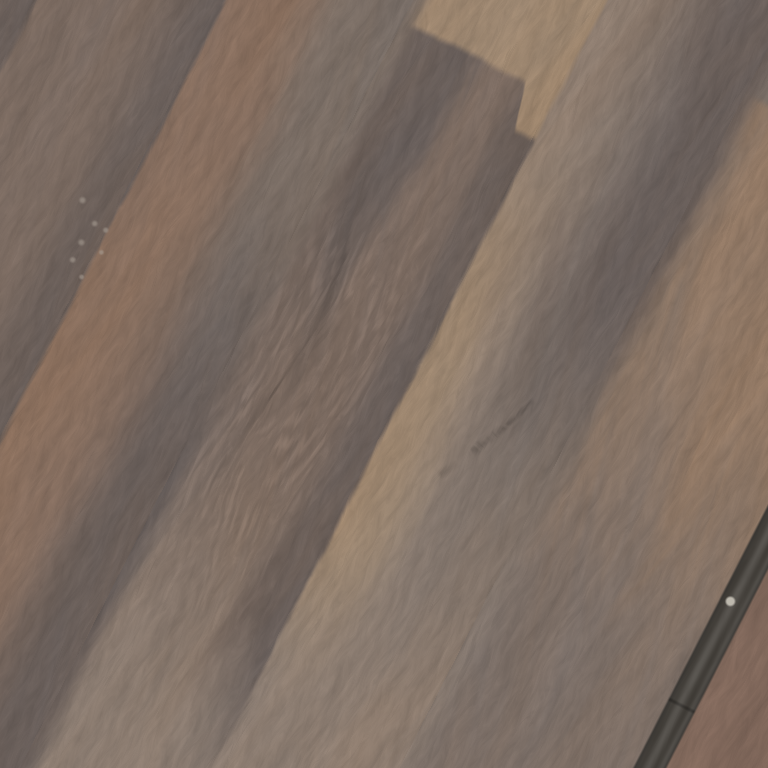
Give the GLSL for this texture, as a Shadertoy shader.

```glsl
// Diagonal brown and slate wood planks with fine grain, a dark metal trim strip and a few pale specks.

float hash(float n) {
    return fract(sin(n * 127.1) * 43758.5);
}

// Layered rotated sines, roughly -1 to 1
float waves(vec2 p) {
    float sum = 0.0, amp = 0.55;
    for (int i = 0; i < 5; i++) {
        p += 0.7 * sin(p.yx * 1.3 + float(i) * 2.1);
        sum += amp * sin(p.x) * cos(p.y * 0.8 + 1.0);
        p = mat2(0.8, 0.6, -0.6, 0.8) * p * 1.75 + 3.7;
        amp *= 0.62;
    }
    return sum;
}

float segmentDistance(vec2 p, vec2 a, vec2 b) {
    vec2 ab = b - a;
    return length(p - a - ab * clamp(dot(p - a, ab) / dot(ab, ab), 0.0, 1.0));
}

// Warm tone on the left of each plank, darker slate toward its right edge
vec3 plankColor(float row, float across, float along, float drift) {
    vec3 slate = vec3(0.415, 0.372, 0.352);
    vec3 taupe = vec3(0.475, 0.43, 0.4);
    vec3 beige = vec3(0.545, 0.485, 0.44);
    vec3 russet = vec3(0.535, 0.435, 0.37);
    vec3 honey = vec3(0.615, 0.525, 0.435);
    float x = across + 0.13 * drift;

    if (row < -1.5) return mix(vec3(0.485, 0.42, 0.38), slate, smoothstep(0.55, 0.95, x));
    if (row < -0.5) {
        vec3 shade = mix(slate, taupe, smoothstep(0.45, 0.95, along));
        return mix(russet, shade, smoothstep(0.3, 0.8, x));
    }
    if (row < 0.5) {
        vec3 heart = mix(beige, vec3(0.485, 0.42, 0.38), smoothstep(0.1, 0.6, along));
        float edges = smoothstep(0.68, 0.92, x) + smoothstep(0.3, 0.1, abs(x - 0.25)) * smoothstep(0.6, 0.95, along);
        vec3 wood = mix(heart, slate, min(edges, 1.0) * smoothstep(0.05, 0.35, along));
        float joint = along + 0.004 * drift + 0.06 * smoothstep(0.8, 0.9, across);
        return mix(wood, honey, smoothstep(1.100, 1.112, joint));
    }
    if (row < 1.5) {
        float glow = smoothstep(0.2, 0.5, along) * smoothstep(1.15, 0.75, along);
        vec3 body = mix(beige, mix(taupe, slate, smoothstep(0.6, 0.95, along)), smoothstep(0.25, 0.75, along));
        vec3 wood = mix(beige, body, smoothstep(0.2, 0.75, x));
        return mix(wood, honey, glow * smoothstep(0.5, 0.05, x));
    }
    vec3 wood = mix(vec3(0.49, 0.435, 0.4), vec3(0.565, 0.47, 0.395), smoothstep(0.45, 0.95, along + 0.1 * drift));
    wood = mix(wood, taupe, smoothstep(0.25, 0.0, x) * 0.5);
    return mix(wood, taupe, smoothstep(1.217, 1.231, along));
}

void mainImage(out vec4 fragColor, in vec2 fragCoord) {
    vec2 uv = fragCoord / iResolution.xy;
    float pixel = 1.0 / iResolution.y;

    // Plank axes: v runs across the boards, u along them
    float v = dot(uv, vec2(0.89, -0.456));
    float u = dot(uv, vec2(0.456, 0.89));
    float plank = (v - 0.023) / 0.22;
    float row = min(floor(plank), 2.0);
    float across = plank - row;
    float seed = hash(row + 9.0) * 20.0;

    // Broad streaks, fibres, hair-thin pores and cloudy mottling
    float drift = waves(vec2(v * 24.0, u * 5.0) + seed);
    float streak = waves(vec2(v * 60.0, u * 8.0) + seed);
    float fibre = waves(vec2(v * 170.0 + 2.0 * drift, u * 30.0) + seed);
    float hair = waves(vec2(v * 310.0 + 2.0 * streak, u * 75.0) + seed);
    float mottle = waves(uv * 45.0);

    // Board tones; how crisp each seam is depends on its row
    float tone = drift + 0.35 * streak;
    vec3 color = plankColor(row, across, u, tone);
    if (row > -2.5 && across < 0.5) {
        float soft = row == 0.0 || row == 2.0 ? 0.14 : 0.035;
        vec3 neighbor = plankColor(row - 1.0, across + 1.0, u, tone);
        color = mix(neighbor, color, smoothstep(0.0, soft, across + 0.01 * fibre));
    }
    color *= 1.0 + 0.035 * streak + 0.045 * fibre + 0.045 * hair + 0.015 * mottle;
    color *= 1.0 - 0.06 * smoothstep(0.3, 0.75, fibre) * smoothstep(-0.3, 0.4, streak);
    color += vec3(0.012, 0.002, -0.008) * drift;

    // Curved figure in the middle board, with broken lines
    float figureMask = smoothstep(0.42, 0.1, abs(u - 0.6)) * smoothstep(0.5, 0.25, abs(plank - 0.45));
    float bend = 0.018 * sin(u * 15.0 + 0.9) + 0.014 * drift;
    float rings = sin((v + bend) * 400.0 + 5.0 * streak) * smoothstep(-0.6, 0.5, mottle + fibre);
    float vein = smoothstep(0.02, 0.0, abs(v + bend - 0.09 + 0.006 * streak));
    color *= 1.0 + figureMask * (0.06 * rings - 0.13 * vein * smoothstep(0.35, 0.7, u));

    // Soft broken check in the pale board
    float crack = segmentDistance(uv + 0.012 * vec2(streak, drift), vec2(0.575, 0.378), vec2(0.69, 0.472));
    color *= 1.0 - 0.16 * smoothstep(0.008, 0.0, crack) * smoothstep(-0.5, 0.3, mottle);

    // Faint, intermittent seams
    float seam = abs(fract(plank + 0.5) - 0.5) * 0.22;
    color *= 1.0 - 0.06 * smoothstep(0.004, 0.0, seam) * smoothstep(-0.2, 0.5, mottle) * step(plank, 2.5);

    // Reddish board beyond the trim
    float trim = v - 0.753;
    vec3 farBoard = vec3(0.5, 0.405, 0.355) * (1.0 + 0.05 * streak + 0.05 * fibre + 0.04 * hair);
    color = mix(color, farBoard, smoothstep(-pixel, pixel, trim));

    // Metal trim with ridges, a joint and a pale screw head
    vec3 metal = vec3(0.3, 0.285, 0.265) + 0.045 * cos(trim * 330.0 + 0.8) + 0.015 * fibre;
    metal *= 1.0 - 0.25 * smoothstep(0.004, 0.0, abs(u - 0.477));
    metal *= 1.0 - 0.3 * smoothstep(0.012, 0.019, abs(trim));
    color = mix(color, metal, smoothstep(0.021, 0.017, abs(trim)));
    float screw = length(uv - vec2(0.951, 0.217));
    color = mix(color, vec3(0.74, 0.72, 0.68), smoothstep(0.008, 0.004, screw));

    // Scattered pale specks
    for (int i = 0; i < 7; i++) {
        float n = float(i) + 1.0;
        vec2 center = vec2(0.09, 0.63) + vec2(0.08, 0.12) * vec2(hash(n), hash(n + 31.0));
        float radius = 0.003 + 0.002 * hash(n + 57.0);
        color = mix(color, vec3(0.65, 0.61, 0.57), 0.6 * smoothstep(radius + pixel, 0.001, length(uv - center)));
    }

    fragColor = vec4(clamp(color, 0.0, 1.0), 1.0);
}
```
